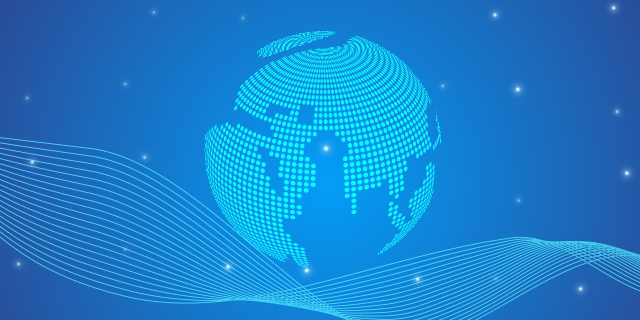
This background is drawn by a Shadertoy shader. Its source:

```glsl
const vec3 GLOW_BLUE = vec3(0.01, 0.62, 0.97);
const vec3 DEEP_BLUE = vec3(0.16, 0.30, 0.60);
const vec3 DOT_CYAN = vec3(0.06, 0.97, 1.0);
const vec3 LINE_CYAN = vec3(0.30, 0.92, 1.0);
const vec3 STAR_WHITE = vec3(0.82, 0.97, 1.0);
const vec2 GLOBE_CENTER = vec2(1.010, 0.532);
const float GLOBE_RADIUS = 0.371;

float hash(vec2 p) {
    return fract(sin(dot(p, vec2(127.1, 311.7))) * 43758.5453);
}

float bell(float x, float center, float width) {
    float u = (x - center) / width;
    return exp(-u * u);
}

// Signed shapes, negative inside
float ellipse(vec2 p, vec2 center, vec2 radii) {
    return length((p - center) / radii) - 1.0;
}

float capsule(vec2 p, vec2 a, vec2 b, float ra, float rb) {
    vec2 ab = b - a;
    float h = clamp(dot(p - a, ab) / dot(ab, ab), 0.0, 1.0);
    return length(p - a - ab * h) - mix(ra, rb, h);
}

// Continents in units of the globe radius
float landShape(vec2 q) {
    float land = ellipse(q, vec2(0.20, 0.35), vec2(0.95, 0.52));
    land = min(land, ellipse(q, vec2(0.45, 0.80), vec2(0.30, 0.20)));
    land = max(land, -capsule(q, vec2(0.02, -0.03), vec2(0.02, -0.6), 0.18, 0.17));

    // Southern land masses
    land = min(land, capsule(q, vec2(-0.80, -0.05), vec2(-0.50, -0.80), 0.27, 0.22));
    land = min(land, ellipse(q, vec2(-0.35, -0.50), vec2(0.16, 0.10)));
    land = min(land, ellipse(q, vec2(-0.24, -0.20), vec2(0.18, 0.20)));
    land = min(land, capsule(q, vec2(0.22, -0.10), vec2(0.26, -0.48), 0.06, 0.05));
    land = min(land, ellipse(q, vec2(0.36, -0.20), vec2(0.20, 0.13)));
    land = min(land, capsule(q, vec2(0.62, -0.15), vec2(0.60, -0.35), 0.08, 0.06));

    // Inland seas
    land = max(land, -capsule(q, vec2(-0.74, 0.29), vec2(-0.45, 0.14), 0.06, 0.05));
    land = max(land, -ellipse(q, vec2(-0.15, 0.30), vec2(0.06, 0.10)));
    land = max(land, -ellipse(q, vec2(-0.38, 0.33), vec2(0.10, 0.04)));
    land = max(land, -capsule(q, vec2(-0.47, -0.05), vec2(-0.38, -0.30), 0.035, 0.04));
    land = max(land, -capsule(q, vec2(0.90, 0.35), vec2(0.93, 0.10), 0.04, 0.04));

    // Islands and land on the rim
    land = min(land, capsule(q, vec2(0.58, -0.50), vec2(0.72, -0.72), 0.05, 0.05));
    land = min(land, ellipse(q, vec2(0.82, -0.48), vec2(0.09, 0.16)));
    land = min(land, capsule(q, vec2(0.90, -0.15), vec2(0.88, -0.38), 0.04, 0.04));
    land = min(land, capsule(q, vec2(0.97, -0.50), vec2(0.48, -1.00), 0.10, 0.10));
    land = min(land, capsule(q, vec2(-0.24, -0.82), vec2(-0.17, -0.95), 0.05, 0.05));
    return min(land, capsule(q, vec2(-0.50, 0.85), vec2(0.05, 1.03), 0.07, 0.07));
}

// Dots on a latitude and longitude grid of a tilted sphere
float globeDots(vec2 q, float pixel) {
    float r2 = dot(q, q);
    if (r2 >= 1.0) return 0.0;
    const vec2 spacing = vec2(0.0582, 0.054);
    const float tilt = 0.49;
    float c = cos(tilt), s = sin(tilt), z = sqrt(1.0 - r2);
    vec3 n = vec3(q.x, q.y * c + z * s, z * c - q.y * s);
    vec2 grid = vec2(atan(n.x, n.z), asin(clamp(n.y, -1.0, 1.0))) / spacing;
    vec2 cell = floor(grid) + 0.5;
    vec2 angle = cell * spacing;
    float cosLat = cos(angle.y);
    vec2 dotPos = vec2(cosLat * sin(angle.x),
                       sin(angle.y) * c - cosLat * cos(angle.x) * s);
    float soft = min(0.6 * pixel / (spacing.y * max(min(z, cosLat), 0.05)), 0.34);
    float disc = 1.0 - smoothstep(0.37 - soft, 0.37 + soft, length(grid - cell));
    return disc * step(landShape(dotPos), 0.0);
}

// Height of one strand, t runs from the first border curve to the second
float strand(float x, float t) {
    float first = 0.57 - 0.12 * x - 0.5 * smoothstep(0.28, 1.32, x)
                + 0.37 * smoothstep(1.2, 2.0, x);
    float second = 0.26 * exp(-3.2 * x) + 0.27 * smoothstep(0.4, 1.8, x)
                 - 0.2 * smoothstep(1.6, 2.1, x);
    float bend = 0.26 * bell(x, 1.85, 0.2) - 0.28 * bell(x, 0.86, 0.35);
    return mix(first, second, t) + bend * t * (1.0 - t);
}

float ribbon(vec2 p, float pixel) {
    const int count = 20;
    float ink = 0.0;
    for (int i = 0; i < count; i++) {
        float t = float(i) / float(count - 1);
        float y = strand(p.x, t);
        float slope = (strand(p.x + 0.002, t) - y) / 0.002;
        float d = abs(p.y - y) / sqrt(1.0 + slope * slope);
        ink = max(ink, clamp(0.5 + (0.0014 - d) / pixel, 0.0, 1.0));
    }
    return ink;
}

float star(vec2 offset, float size) {
    float d = length(offset) / size;
    return exp(-d * d * 9.0) + 0.35 * exp(-d * d);
}

// One jittered star per cell, kept clear of the globe
float starField(vec2 p) {
    const float cellSize = 0.29;
    float light = 0.0;
    for (int k = 0; k < 9; k++) {
        vec2 cell = floor(p / cellSize) + vec2(k % 3, k / 3) - 1.0;
        vec2 jitter = 0.2 + 0.6 * vec2(hash(cell), hash(cell + 17.0));
        vec2 pos = (cell + jitter) * cellSize;
        float power = mix(0.3, 1.0, hash(cell + 41.0));
        float clear = step(GLOBE_RADIUS, distance(pos, GLOBE_CENTER));
        light += star(p - pos, mix(0.009, 0.018, power)) * power * clear;
    }
    return light;
}

void mainImage(out vec4 fragColor, in vec2 fragCoord) {
    float pixel = 1.0 / iResolution.y;
    vec2 p = fragCoord * pixel;
    p.x += 1.0 - 0.5 * iResolution.x * pixel;
    vec3 color = mix(GLOW_BLUE, DEEP_BLUE, min(distance(p, vec2(1.02, 0.43)) / 1.15, 1.0));
    vec2 q = (p - GLOBE_CENTER) / GLOBE_RADIUS;
    color = mix(color, DOT_CYAN, globeDots(q, pixel / GLOBE_RADIUS));
    color = mix(color, LINE_CYAN, 0.85 * ribbon(p, pixel));
    float light = starField(p) + star(p - vec2(1.019, 0.536), 0.018);
    fragColor = vec4(mix(color, STAR_WHITE, min(light, 1.0)), 1.0);
}
```
